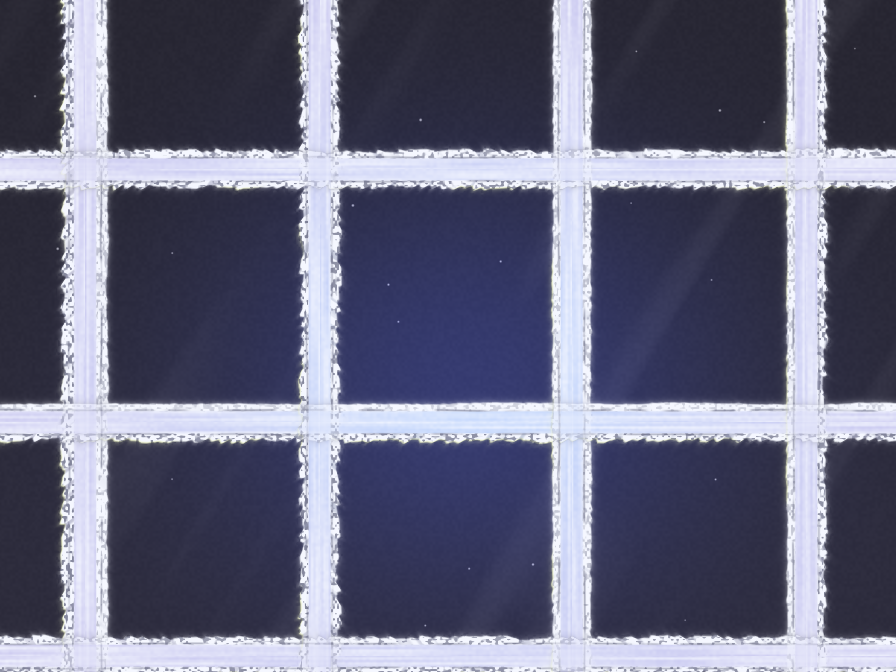
This pattern is drawn by a WebGL 2 fragment shader. Its source:

```glsl
#version 300 es
precision highp float;
// Backlit grid of ragged white bars over dark blue square cells.

uniform vec2 u_resolution;
out vec4 fragColor;

const vec3 WHITE = vec3(0.96, 0.97, 1.0);
const vec3 LAVENDER = vec3(0.80, 0.79, 0.94);
const vec3 ICE = vec3(0.76, 0.84, 0.99);
const vec3 SLATE = vec3(0.40, 0.41, 0.51);
const vec3 CHARCOAL = vec3(0.155, 0.15, 0.195);
const vec3 NAVY = vec3(0.20, 0.22, 0.42);

float hash(vec2 p) {
    vec3 q = fract(p.xyx * vec3(0.1031, 0.1030, 0.0973));
    q += dot(q, q.yzx + 33.33);
    return fract((q.x + q.y) * q.z);
}

float noise(vec2 p) {
    vec2 i = floor(p), f = fract(p);
    f = f * f * (3.0 - 2.0 * f);
    return mix(mix(hash(i), hash(i + vec2(1, 0)), f.x),
               mix(hash(i + vec2(0, 1)), hash(i + 1.0), f.x), f.y);
}

// Soft line of the given half width around zero.
float stroke(float d, float halfWidth, float soft) {
    return 1.0 - smoothstep(halfWidth - soft, halfWidth + soft, abs(d));
}

// Index of the nearest bar and signed distance to its slightly uneven centre.
vec2 nearestBar(float x, float start, float pitch, float wobble, float turn) {
    float i = round((x - start) / pitch);
    return vec2(i, x - start - pitch * i + wobble * sin(turn * i));
}

// One bar: rgb colour and coverage; rough gives the wear of its two sides.
vec4 bar(float d, float along, float halfWidth, vec2 rough, float seed, vec3 tint, float px) {
    float side = step(0.0, d);
    float wear = mix(rough.x, rough.y, side);
    float key = seed * 17.0 + side * 7.0;
    float r = abs(d);

    // Slanted teeth and slow drift shape the outer edge.
    float teeth = noise(vec2(along * 125.0 + r * 90.0, key));
    float drift = noise(vec2(along * 14.0, key + 3.0)) - 0.5;
    float edge = halfWidth + drift * 0.003 + (teeth - 0.6) * 0.009 * wear;
    float cover = 1.0 - smoothstep(edge - px - 0.0008, edge + px + 0.0008, r);

    // Milky core with streaks running along the bar.
    float streak = noise(vec2(along * 7.0, d * 260.0 + key));
    float grain = noise(vec2(along, d) * 190.0 + key);
    vec3 core = mix(tint, WHITE, 0.65 * streak + 0.2 * grain);

    // Bright rim, broken into speckles where it is worn.
    float speckle = smoothstep(0.48, 0.82, noise(vec2(along * 230.0, d * 330.0 + key)));
    vec3 rim = mix(WHITE, SLATE, speckle * (0.15 + 0.7 * wear));
    rim = mix(rim, tint * 0.75, wear * smoothstep(0.35, 0.0, teeth) * 0.6);
    float inRim = smoothstep(0.015, 0.018, r);
    vec3 col = mix(core, rim, inRim);

    // Fine dark seam between core and rim.
    float seam = stroke(r - halfWidth + 0.0105 + drift * 0.002, 0.001, px + 0.0005);
    float broken = smoothstep(0.25, 0.6, noise(vec2(along * 38.0, key + 9.0)));
    col = mix(col, SLATE, seam * broken * (0.75 - 0.3 * wear));

    // Slight warm fringe on the lower or left lip.
    float lip = smoothstep(edge - 0.004, edge, r) * (1.0 - side);
    col *= 1.0 - vec3(0.02, 0.01, 0.22) * lip * smoothstep(0.3, 0.7, drift + 0.5);

    float glow = 0.32 * exp(-max(r - edge, 0.0) / 0.0035);
    return vec4(col, max(cover, glow));
}

// Sparse bright dust, at most one speck per square.
float dust(vec2 p, float size, float px) {
    vec2 id = floor(p / size);
    vec2 spot = (id + 0.2 + 0.6 * vec2(hash(id + 5.0), hash(id + 11.0))) * size;
    float radius = 0.0006 + 0.0012 * hash(id + 23.0);
    return step(0.72, hash(id + 31.0)) * stroke(length(p - spot), radius, px);
}

void main() {
    float px = 1.0 / u_resolution.y;
    vec2 p = gl_FragCoord.xy * px;
    p.x += 0.5 * (4.0 / 3.0 - u_resolution.x * px);

    // Dark cells with a blue bloom, faint scuffs and sensor grain.
    vec2 c = (p - vec2(0.70, 0.43)) / vec2(0.40, 0.34);
    float bloom = exp(-dot(c, c));
    vec3 col = mix(CHARCOAL, NAVY, bloom);
    col += vec3(0.02, 0.02, 0.035) * smoothstep(0.9, 0.1, p.y);
    float scuff = noise(vec2((p.x - p.y * 0.6) * 18.0, (p.x + p.y) * 2.0));
    col += 0.035 * smoothstep(0.6, 1.0, scuff);
    col += 0.018 * (noise(p * 240.0) - 0.5);
    col += 0.5 * dust(p, 0.11, px);

    // Bars turn from lavender at the sides to icy blue at the centre.
    vec3 tint = mix(LAVENDER, ICE, bloom);
    vec2 v = nearestBar(p.x, 0.1267, 0.3577, 0.010, 2.0944);
    vec2 h = nearestBar(p.y, 0.024, 0.362, 0.0145, 1.5708);
    vec2 wearV = vec2(0.25 + 0.65 * step(v.x, 1.5), 0.3 + 0.5 * mod(v.x, 2.0));
    vec2 wearH = vec2(0.8, 0.15 + 0.5 * abs(h.x - 1.0));
    float widthV = 0.0295 + 0.005 * step(v.x, 0.5);
    vec4 down = bar(v.y, p.y, widthV, wearV, v.x + 2.0, tint, px);
    vec4 across = bar(h.y, p.x, 0.0285, wearH, h.x + 12.0, tint, px);

    // Crossings blend both bars and brighten at the joint.
    col = mix(col, across.rgb, across.a);
    col = mix(col, down.rgb, down.a * (1.0 - 0.5 * across.a));
    float joint = exp(-dot(vec2(v.y, h.y), vec2(v.y, h.y)) / 0.0004);
    col = mix(col, mix(tint, WHITE, 0.6), 0.5 * joint);

    fragColor = vec4(clamp(col, 0.0, 1.0), 1.0);
}
```
